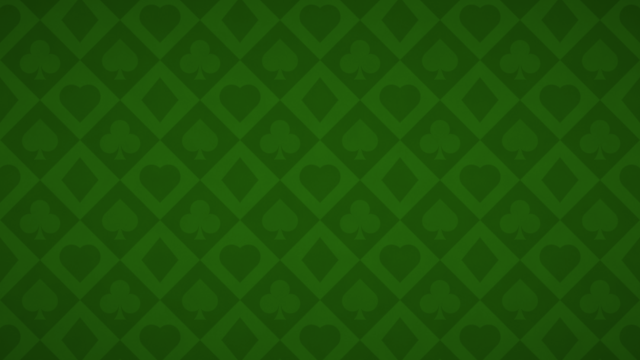
Reproduce this pattern procedurally as a Shadertoy shader.

```glsl
// Green card-table felt: a diamond checker with alternating card suits and a soft vignette.

const float CELLS_DOWN = 4.5;                      // diamonds per canvas height
const vec3  LIGHT_FELT = vec3(0.139, 0.388, 0.042);
const vec3  DARK_FELT  = vec3(0.113, 0.325, 0.028);
const float PIP_ON_DARK = 0.75;                    // strength of light pips
const float PIP_ON_LIGHT = 0.92;                   // strength of dark pips
const float HEART_SCALE = 0.425;
const float HEART_STRETCH = 1.02;
const float SPADE_SCALE = 0.372;
const vec2  DIAMOND_HALF = vec2(0.232, 0.285);
const float CLUB_RADIUS = 0.122;
const float EDGE_SOFTNESS = 0.0045;                // in cells
const float VIGNETTE = 0.145;
const float MOTTLE = 0.06;
const float GRAIN = 0.02;

float hash(vec2 p) {
    vec3 q = fract(vec3(p.xyx) * 0.1031);
    q += dot(q, q.yzx + 33.33);
    return fract((q.x + q.y) * q.z);
}

float valueNoise(vec2 p) {
    vec2 i = floor(p), f = fract(p);
    f = f * f * (3.0 - 2.0 * f);
    return mix(mix(hash(i), hash(i + vec2(1, 0)), f.x),
               mix(hash(i + vec2(0, 1)), hash(i + vec2(1, 1)), f.x), f.y);
}

float fbm(vec2 p) {
    float sum = 0.0, amp = 0.5;
    for (int k = 0; k < 4; k++) {
        sum += amp * valueNoise(p);
        p = mat2(1.6, 1.2, -1.2, 1.6) * p + 7.3;
        amp *= 0.5;
    }
    return sum;
}

// Unit heart standing on its tip at the origin
float heartUnit(vec2 p) {
    p.x = abs(p.x);
    if (p.x + p.y > 1.0) return length(p - vec2(0.25, 0.75)) - sqrt(0.125);
    vec2 a = p - vec2(0, 1);
    vec2 b = p - 0.5 * max(p.x + p.y, 0.0);
    return sqrt(min(dot(a, a), dot(b, b))) * sign(p.x - p.y);
}

float heart(vec2 p) {
    vec2 q = vec2(p.x, (p.y + 0.286) / HEART_STRETCH);
    return HEART_SCALE * heartUnit(q / HEART_SCALE);
}

float rhombus(vec2 p, vec2 halfSize) {
    return (dot(abs(p), 1.0 / halfSize) - 1.0) / length(1.0 / halfSize);
}

// Flared foot shared by spade and club
float stem(vec2 p) {
    float t = clamp((-0.04 - p.y) / 0.2, 0.0, 1.0);
    float width = 0.016 + 0.056 * t * t * t;
    return max(abs(p.x) - width, abs(p.y + 0.142) - 0.102);
}

float spade(vec2 p) {
    vec2 q = vec2(p.x, 0.267 - p.y) / SPADE_SCALE;
    return min(SPADE_SCALE * heartUnit(q), stem(p));
}

float club(vec2 p) {
    float top = length(p - vec2(0, 0.128));
    float side = length(vec2(abs(p.x), p.y) - vec2(0.131, -0.045));
    float core = length(p) - 0.06;
    return min(min(min(top, side) - CLUB_RADIUS, core), stem(p));
}

void mainImage(out vec4 fragColor, in vec2 fragCoord) {
    vec2 uv = fragCoord / iResolution.xy;
    vec2 p = (fragCoord - 0.5 * iResolution.xy) / iResolution.y * CELLS_DOWN;
    float aa = 0.7 * CELLS_DOWN / iResolution.y + EDGE_SOFTNESS;

    // Two interleaved grids: light diamonds and dark diamonds
    vec2 lightId = floor(p + 0.5);
    vec2 lightPos = p - lightId;
    vec2 darkCentre = vec2(0.5, -0.5);
    vec2 darkId = floor(p - darkCentre + 0.5);
    vec2 darkPos = p - darkCentre - darkId;

    // Suits alternate like a chessboard within each grid
    bool lightEven = mod(lightId.x + lightId.y, 2.0) < 0.5;
    bool darkEven = mod(darkId.x + darkId.y, 2.0) < 0.5;
    float darkPip = lightEven ? heart(lightPos) : rhombus(lightPos, DIAMOND_HALF);
    float lightPip = darkEven ? club(darkPos) : spade(darkPos);

    float tone = 1.0 - smoothstep(-aa, aa, rhombus(lightPos, vec2(0.5)));
    tone = mix(tone, 1.0 - PIP_ON_LIGHT, 1.0 - smoothstep(-aa, aa, darkPip));
    tone = mix(tone, PIP_ON_DARK, 1.0 - smoothstep(-aa, aa, lightPip));
    vec3 color = mix(DARK_FELT, LIGHT_FELT, tone);

    // Worn cloth: broad mottling and fine grain
    color *= 1.0 + MOTTLE * (fbm(p * 5.0 + 40.0) - 0.47);
    color *= 1.0 + GRAIN * (valueNoise(p * 55.0 + 300.0) - 0.5);

    // Darkened edges
    vec2 edge = 2.0 * uv - 1.0;
    color *= 1.0 - VIGNETTE * dot(edge, edge);

    fragColor = vec4(color, 1.0);
}
```
